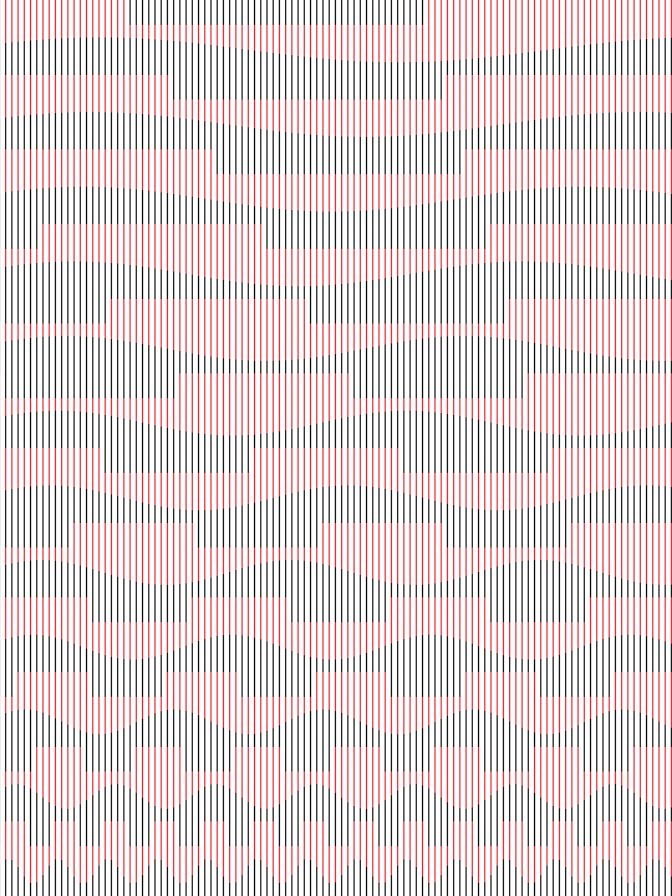
A WebGL 2 fragment shader for this pattern:

```glsl
#version 300 es
precision highp float;

uniform vec2 u_resolution;
out vec4 fragColor;

const float TAU = 6.2831853;
const float LINES = 108.0;
const float ROWS = 12.0;

// Wave over x in line units; its period grows by 8 lines per row upward.
float wave(float x, float row) {
    return sin(TAU * x / (8.0 * row) + TAU / 12.0);
}

// Box-filtered coverage of a bar centred on zero.
float barCoverage(float dist, float halfWidth, float filterWidth) {
    float left = max(dist - 0.5 * filterWidth, -halfWidth);
    float right = min(dist + 0.5 * filterWidth, halfWidth);
    return max(right - left, 0.0) / filterWidth;
}

void main() {
    vec2 uv = gl_FragCoord.xy / u_resolution;

    // Vertical lines, each at the right end of its cell
    float across = uv.x * LINES - 0.90625;
    float lineIndex = floor(across + 0.5);
    float lineX = lineIndex + 0.90625;
    float ink = barCoverage(across - lineIndex, 0.09375, 1.2 * LINES / u_resolution.x);

    // Rows count up from the bottom; depth runs down within a row
    float row = floor(uv.y * ROWS) + 1.0;
    float depth = 1.0 - fract(uv.y * ROWS);
    float pixel = ROWS / u_resolution.y;

    // Stepped edge mirrors the sine edge: black ends at one, resumes at the other
    float stepEdge = wave(LINES - lineX, row) < 0.0 ? 1.0 / 3.0 : 0.0;
    float sineEdge = 2.0 / 3.0 - wave(lineX, row) / 6.0;
    float redness = clamp((depth - stepEdge) / pixel + 0.5, 0.0, 1.0)
                  * clamp((sineEdge - depth) / pixel + 0.5, 0.0, 1.0);

    vec3 lineColor = mix(vec3(0.0), vec3(0.92, 0.10, 0.14), redness);
    fragColor = vec4(mix(vec3(1.0), lineColor, ink), 1.0);
}
```
